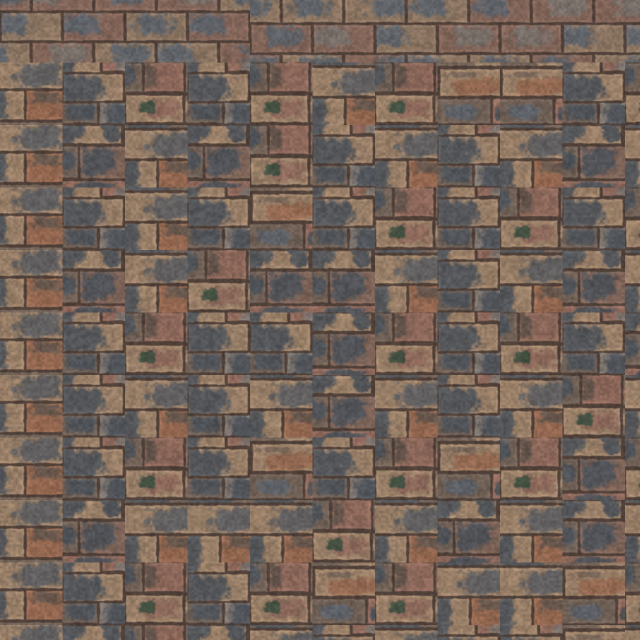
Write a Shadertoy shader that draws this texture.

```glsl
// A patchwork of weathered brickwork: square tiles, each showing one of five
// small brick layouts, below a strip of larger running courses. Bricks are
// soft boxes over mortar, with a noisy stain and fine grain on each.

const float TILES = 10.24;      // tiles across and down, counted from the top left
const vec3 MORTAR = vec3(0.31, 0.25, 0.22);
const vec3 TAN    = vec3(0.59, 0.49, 0.40);
const vec3 PINK   = vec3(0.54, 0.40, 0.35);
const vec3 ORANGE = vec3(0.57, 0.40, 0.31);
const vec3 BROWN  = vec3(0.43, 0.37, 0.33);
const vec3 GREY   = vec3(0.47, 0.44, 0.42);
const vec3 SLATE  = vec3(0.30, 0.32, 0.345);
const vec3 GREEN  = vec3(0.24, 0.31, 0.25);

float hash(vec2 p) {
    return fract(sin(dot(p, vec2(127.1, 311.7))) * 43758.5);
}

float noise(vec2 p) {
    vec2 i = floor(p), f = fract(p);
    f = f * f * (3.0 - 2.0 * f);
    return mix(mix(hash(i), hash(i + vec2(1, 0)), f.x),
               mix(hash(i + vec2(0, 1)), hash(i + 1.0), f.x), f.y);
}

// Soft, ragged blot: spot holds centre and radii
float blot(vec2 p, vec4 spot) {
    vec2 q = (p - spot.xy) / spot.zw;
    q *= q;
    float e = pow(dot(q, q), 0.25);
    e += 0.6 * (noise(p * 9.0) - 0.5) + 0.35 * (noise(p * 24.0) - 0.5);
    return 1.0 - smoothstep(0.7, 1.2, e);
}

// Paint one brick: box holds left, top, right, bottom
void brick(inout vec3 c, vec2 p, vec4 box, vec3 base, vec3 stain, vec4 spot) {
    vec2 d = abs(p - 0.5 * (box.xy + box.zw)) - 0.5 * (box.zw - box.xy);
    float edge = max(d.x, d.y) + 0.018 * (noise(p * 14.0) - 0.5);
    vec3 face = mix(base, stain, 0.9 * blot(p, spot));
    face *= 1.0 + 0.08 * smoothstep(-0.06, -0.01, edge);    // paler rim
    c = mix(c, face, 1.0 - smoothstep(-0.012, 0.016, edge));
}

// Tan brick with a slate end
vec3 tanPatch(vec2 p) {
    vec3 c = MORTAR;
    brick(c, p, vec4(-0.2, -0.4, 1.3, 0.04), BROWN, SLATE, vec4(0.4, 0.0, 0.3, 0.1));
    brick(c, p, vec4(-0.2, 0.09, 1.3, 0.53), TAN, mix(SLATE, GREY, 0.35), vec4(0.72, 0.32, 0.37, 0.2));
    brick(c, p, vec4(-0.2, 0.58, 0.50, 1.03), TAN, SLATE, vec4(0.05, 0.80, 0.17, 0.25));
    brick(c, p, vec4(0.55, 0.58, 1.3, 1.03), ORANGE, BROWN * 0.9, vec4(0.88, 0.68, 0.30, 0.11));
    brick(c, p, vec4(-0.2, 1.08, 1.3, 1.5), BROWN, GREY, vec4(0.6, 1.2, 0.3, 0.1));
    return c;
}

// Large slate brick with a tan end
vec3 slatePatch(vec2 p) {
    vec3 c = MORTAR;
    brick(c, p, vec4(-0.2, -0.3, 0.59, 0.15), TAN, SLATE, vec4(0.05, 0.0, 0.15, 0.2));
    brick(c, p, vec4(0.65, -0.3, 1.2, 0.13), PINK, GREY, vec4(1.0, 0.0, 0.15, 0.2));
    brick(c, p, vec4(0.02, 0.19, 0.96, 0.61), TAN, SLATE, vec4(0.26, 0.40, 0.38, 0.25));
    brick(c, p, vec4(-0.2, 0.66, 0.55, 0.96), BROWN, SLATE, vec4(0.30, 0.80, 0.23, 0.13));
    brick(c, p, vec4(0.60, 0.65, 1.2, 0.97), GREY, SLATE, vec4(0.88, 0.82, 0.22, 0.20));
    return c;
}

// Pale brick marked with a green blot
vec3 greenPatch(vec2 p) {
    vec3 c = MORTAR;
    brick(c, p, vec4(-0.2, 0.02, 0.27, 0.46), BROWN, SLATE, vec4(0.05, 0.2, 0.12, 0.15));
    brick(c, p, vec4(0.32, 0.01, 0.93, 0.46), PINK, BROWN * 0.85, vec4(0.42, 0.22, 0.10, 0.20));
    brick(c, p, vec4(0.98, 0.0, 1.2, 0.47), BROWN, PINK, vec4(1.0, 0.3, 0.1, 0.1));
    brick(c, p, vec4(0.02, 0.53, 0.92, 0.95), TAN, PINK, vec4(0.60, 0.74, 0.32, 0.15));
    c = mix(c, GREEN, 0.9 * blot(p, vec4(0.35, 0.71, 0.12, 0.09)));
    brick(c, p, vec4(0.97, 0.54, 1.2, 0.95), BROWN, TAN, vec4(1.0, 0.7, 0.1, 0.1));
    return c;
}

// Orange brick above a dull brown one
vec3 orangePatch(vec2 p) {
    vec3 c = MORTAR;
    brick(c, p, vec4(-0.2, -0.3, 1.2, 0.05), BROWN, TAN, vec4(0.8, 0.0, 0.2, 0.1));
    brick(c, p, vec4(0.05, 0.11, 1.2, 0.53), TAN, ORANGE, vec4(0.62, 0.39, 0.42, 0.14));
    c = mix(c, BROWN, 0.7 * blot(p, vec4(0.42, 0.20, 0.28, 0.05)));
    brick(c, p, vec4(-0.2, 0.59, 0.84, 0.97), BROWN, SLATE * 1.2, vec4(0.40, 0.80, 0.26, 0.12));
    brick(c, p, vec4(0.89, 0.58, 1.2, 0.97), PINK, SLATE, vec4(1.0, 0.8, 0.08, 0.1));
    return c;
}

// Slate bricks with a tan band
vec3 bandedPatch(vec2 p) {
    vec3 c = MORTAR;
    brick(c, p, vec4(-0.2, 0.02, 0.93, 0.29), TAN, SLATE, vec4(0.06, 0.10, 0.27, 0.20));
    c = mix(c, SLATE, 0.9 * blot(p, vec4(0.76, 0.12, 0.15, 0.15)));
    brick(c, p, vec4(-0.2, 0.35, 0.24, 0.84), BROWN, SLATE, vec4(0.08, 0.55, 0.13, 0.15));
    brick(c, p, vec4(0.29, 0.35, 1.2, 0.85), mix(BROWN, PINK, 0.5), SLATE, vec4(0.59, 0.58, 0.28, 0.22));
    brick(c, p, vec4(-0.2, 0.90, 1.2, 1.2), PINK, SLATE, vec4(0.5, 1.0, 0.3, 0.1));
    return c;
}

// Running courses of the top strip, in two sections of different height
vec3 topCourses(vec2 p) {
    float y = (p.y - (p.x < 4.0 ? 0.19 : 0.38)) / 0.48;
    float course = floor(y);
    float x = p.x + 0.5 * mod(course, 2.0);
    vec2 id = vec2(floor(x), course);
    float h = hash(id + 3.0);
    vec3 c = MORTAR;
    vec3 base = mix(h < 0.4 ? TAN : PINK, BROWN, 0.35);
    brick(c, vec2(fract(x), fract(y) * 0.48), vec4(0.03, 0.025, 0.97, 0.455), base,
          h < 0.7 ? SLATE * 1.2 : GREY, vec4(0.2 + 0.6 * hash(id), 0.2, 0.3, 0.16));
    return c;
}

// Rows alternate two pairs of layouts, with random substitutions
vec3 wall(vec2 p) {
    vec2 id = floor(p), q = fract(p);
    if (id.y < 1.0) return topCourses(p);
    if (id.x < 1.0) return tanPatch(q + vec2(0.12));
    bool oddRow = mod(id.y, 2.0) > 0.5, oddColumn = mod(id.x, 2.0) > 0.5;
    float h = hash(id + 17.0);
    float kind = oddColumn ? (!oddRow && h > 0.5 ? 4.0 : 1.0) : (oddRow ? 2.0 : 0.0);
    if (id.x > 1.0 && hash(id + 41.0) < 0.38) kind = floor(5.0 * h);
    if (kind < 0.5) return tanPatch(q);
    if (kind < 1.5) return slatePatch(q);
    if (kind < 2.5) return greenPatch(q);
    return kind < 3.5 ? orangePatch(q) : bandedPatch(q);
}

void mainImage(out vec4 fragColor, in vec2 fragCoord) {
    vec3 sum = vec3(0);
    for (int i = 0; i < 4; i++) {    // four samples smooth every edge
        vec2 uv = (fragCoord + vec2(i % 2, i / 2) * 0.5 - 0.25) / iResolution.xy;
        vec2 p = vec2(uv.x, 1.0 - uv.y) * TILES;
        float grain = 0.22 * (noise(p * 26.0) - 0.5) + 0.12 * (noise(p * 11.0) - 0.5);
        sum += wall(p) * (1.0 + grain);
    }
    fragColor = vec4(sum / 4.0, 1.0);
}
```
